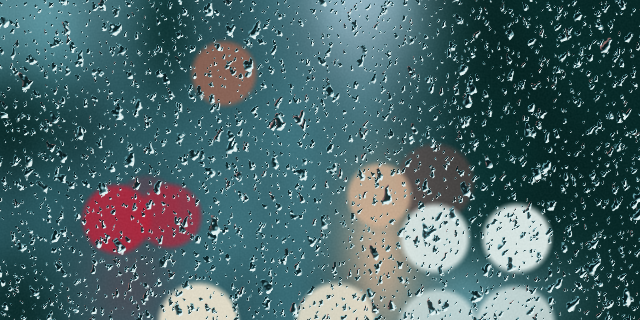
Write a Shadertoy shader that draws this texture.

```glsl
// Rain drops on a window pane in front of blurred city lights.

const vec3 TEAL   = vec3(0.18, 0.36, 0.395);
const vec3 NIGHT  = vec3(0.03, 0.16, 0.155);
const vec3 INK    = vec3(0.02, 0.10, 0.115);
const vec3 RIM    = vec3(0.42, 0.66, 0.70);
const vec3 SHINE  = vec3(0.88, 0.94, 0.94);
const vec3 ROSE   = vec3(0.62, 0.46, 0.46);
const vec3 MIST   = vec3(0.38, 0.59, 0.63);
const vec3 SKY    = vec3(0.66, 0.79, 0.85);
const vec3 MAUVE  = vec3(0.31, 0.32, 0.36);
const vec3 RED    = vec3(0.70, 0.15, 0.24);
const vec3 BROWN  = vec3(0.62, 0.40, 0.33);
const vec3 UMBER  = vec3(0.38, 0.29, 0.28);
const vec3 BEIGE  = vec3(0.82, 0.69, 0.58);
const vec3 CREAM  = vec3(0.91, 0.88, 0.80);
const vec3 WHITE  = vec3(0.87, 0.92, 0.91);
const vec2 LIGHT_DIR = vec2(0.55, -0.83);
const float DISC_BLUR = 0.014;
const float GRAIN = 0.03;

// Soft glows: centre and spread, in units of the canvas height
const int GLOWS = 9;
const vec4 GLOW[GLOWS] = vec4[](
    vec4(0.12, 1.00, 0.38, 0.25), vec4(0.00, 0.60, 0.30, 0.18),
    vec4(0.52, 0.92, 0.11, 0.26), vec4(0.05, 0.02, 0.20, 0.20),
    vec4(0.88, 0.40, 0.34, 0.32), vec4(1.13, 1.02, 0.19, 0.28),
    vec4(0.40, 0.10, 0.14, 0.18), vec4(1.48, 0.06, 0.28, 0.15),
    vec4(1.19, 0.20, 0.12, 0.24));
const vec3 GLOW_COLOR[GLOWS] = vec3[](
    MIST, NIGHT, NIGHT, NIGHT, vec3(0.25, 0.45, 0.49), SKY, MAUVE, MIST, BEIGE);

// Out-of-focus lamps: centre, radius, opacity
const int LAMPS = 12;
const vec4 LAMP[LAMPS] = vec4[](
    vec4(0.70, 0.77, 0.100, 0.80), vec4(0.46, 0.35, 0.100, 0.25),
    vec4(0.53, 0.325, 0.098, 0.72), vec4(0.365, 0.315, 0.106, 0.88),
    vec4(1.36, 0.43, 0.120, 0.65), vec4(1.185, 0.39, 0.098, 0.85),
    vec4(1.36, 0.255, 0.106, 0.92), vec4(1.615, 0.255, 0.106, 0.96),
    vec4(0.62, -0.01, 0.125, 0.95), vec4(1.05, -0.01, 0.125, 0.90),
    vec4(1.61, -0.02, 0.125, 0.80), vec4(1.37, -0.03, 0.125, 0.75));
const vec3 LAMP_COLOR[LAMPS] = vec3[](
    BROWN, RED, RED, RED, UMBER, BEIGE, WHITE, WHITE, CREAM, CREAM, WHITE, WHITE);

vec2 hash2(vec2 p) {
    vec3 q = fract(p.xyx * vec3(0.1031, 0.1030, 0.0973));
    q += dot(q, q.yzx + 33.33);
    return fract((q.xx + q.yz) * q.zy);
}

float corner(vec2 cell, vec2 f) {
    return dot(hash2(cell) * 2.0 - 1.0, f);
}

float gradientNoise(vec2 p) {
    vec2 i = floor(p), f = fract(p);
    vec2 u = f * f * f * (f * (f * 6.0 - 15.0) + 10.0);
    vec2 e = vec2(1.0, 0.0);
    return mix(mix(corner(i, f), corner(i + e.xy, f - e.xy), u.x),
               mix(corner(i + e.yx, f - e.yx), corner(i + e.xx, f - e.xx), u.x), u.y);
}

vec3 street(vec2 p) {
    float shade = smoothstep(1.15, 1.62, p.x + 0.12 * p.y);
    vec3 col = mix(TEAL, NIGHT, shade);
    for (int i = 0; i < GLOWS; i++) {
        vec2 q = (p - GLOW[i].xy) / GLOW[i].zw;
        col = mix(col, GLOW_COLOR[i], 0.86 * exp(-dot(q, q)));
    }
    col *= 1.0 + 0.25 * gradientNoise(p * vec2(5.0, 3.0) + 7.0);
    for (int i = 0; i < LAMPS; i++) {
        float d = length(p - LAMP[i].xy) - LAMP[i].z;
        col = mix(col, LAMP_COLOR[i], LAMP[i].w * (1.0 - smoothstep(-DISC_BLUR, DISC_BLUR, d)));
    }
    return col;
}

// Offset from a tapered stroke in xy, its radius there in z
vec3 stroke(vec2 q, vec2 axis, float radius) {
    float t = clamp(dot(q, axis) / dot(axis, axis), 0.0, 1.0);
    return vec3(q - axis * t, radius * mix(1.0, 0.5, t));
}

// One scattered layer of drops, each a leaning stroke with a side lobe
vec3 drops(vec3 col, vec2 p, float cell, float density, float seed, float px) {
    float wobble = gradientNoise(p * 2.8 / cell + seed);
    float streak = gradientNoise(p * 7.0 / cell + seed + 50.0);
    vec2 warped = p + cell * 0.14 * vec2(wobble, streak);
    vec2 home = floor(p / cell);
    vec3 scene = col;
    for (int k = 0; k < 9; k++) {
        vec2 id = home + vec2(k % 3 - 1, k / 3 - 1);
        vec2 place = hash2(id + seed), form = hash2(id + seed + 131.0);
        vec2 kind = hash2(id + seed + 277.0);
        if (kind.x > density) continue;
        float radius = cell * mix(0.09, 0.165, form.x * form.x);
        float lean = mix(-0.35, 0.4, p.x * 0.5) + (form.y - 0.5) * 1.2;
        vec2 axis = vec2(sin(lean), cos(lean)) * radius * mix(0.6, 2.8, kind.y);
        vec2 lobe = vec2(place.x < 0.5 ? -1.0 : 1.0, 0.9) * radius * 1.4 * place.y;
        vec2 q = warped - (id + place) * cell;
        vec3 a = stroke(q, axis, radius), b = stroke(q, lobe, radius * 0.85);
        float da = length(a.xy) - a.z, db = length(b.xy) - b.z;
        vec3 near = da < db ? a : b;
        float d = min(da, db);
        float side = dot(near.xy / near.z, LIGHT_DIR) + streak * 1.1;
        float edge = smoothstep(0.40, 0.80, length(near.xy) / near.z);
        // Dark core, pale rim, bright lower side and a glint inside
        vec3 body = mix(INK, scene, 0.15);
        body = mix(body, kind.y > 0.88 ? ROSE : RIM, edge * smoothstep(-0.5, 0.5, abs(side) - 0.3));
        body = mix(body, RIM, smoothstep(-0.05, 0.25, side) * 0.8);
        body = mix(body, SHINE, smoothstep(0.18, 0.45, side));
        body = mix(body, SHINE, smoothstep(0.22, 0.4, streak) * (1.0 - edge) * 0.8);
        col = mix(col, body, 1.0 - smoothstep(-px, px, d));
    }
    return col;
}

void mainImage(out vec4 fragColor, in vec2 fragCoord) {
    float px = 0.8 / iResolution.y;
    vec2 p = fragCoord / iResolution.y;
    vec3 col = street(p);
    col += GRAIN * gradientNoise(p * 150.0);
    // Fine spray first, then the larger drops over it
    col = drops(col, p, 0.026, 0.66, 11.0, px);
    col = drops(col, p, 0.046, 0.72, 37.0, px);
    col = drops(col, p, 0.062, 0.66, 59.0, px);
    col = drops(col, p, 0.092, 0.58, 73.0, px);
    fragColor = vec4(clamp(col, 0.0, 1.0), 1.0);
}
```
